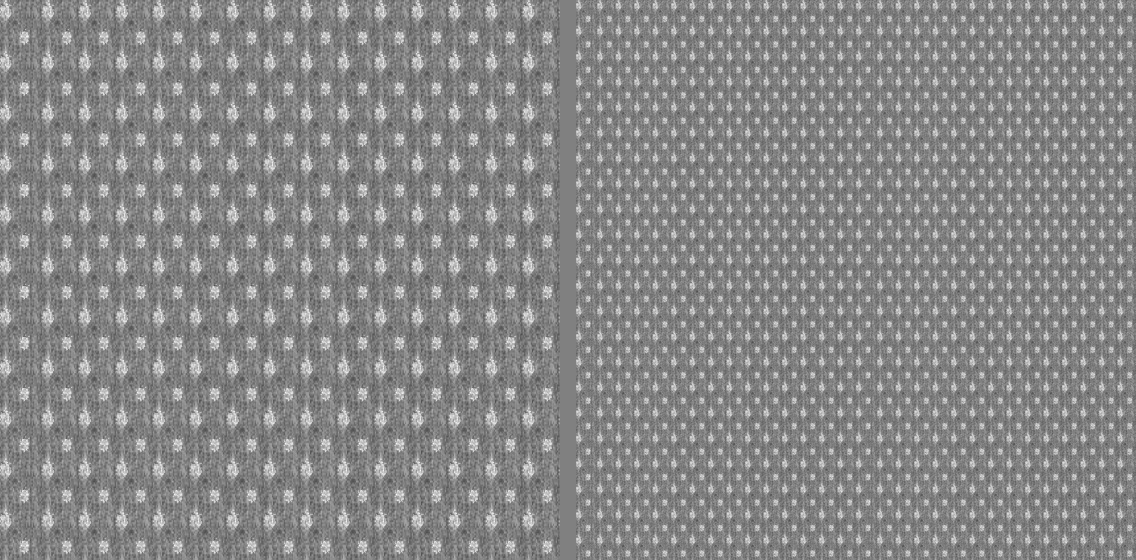
Left, the tile; right, the same tile 2 across and 2 down.
Give the GLSL for this pattern, as a Shadertoy shader.

```glsl
// Grey woven cloth with staggered rows of large and small pale tufts.

const vec2 COUNT = vec2(15.0, 11.0);         // repeats across and down
const vec2 PITCH = vec2(0.066, 1.0 / 11.0);  // spacing; one column gap takes the rest
const vec2 BIG_AT = vec2(0.0859, 0.0710);
const vec2 SMALL_AT = vec2(0.1198, 0.0255);
const vec2 BIG_RADIUS = vec2(0.0094, 0.0156);
const vec2 SMALL_RADIUS = vec2(0.0081, 0.0135);
const float RAGGED = 0.55;                   // raggedness of the tuft outline
const float EDGE = 0.14;                     // softness, relative to the radius
const float TUFT_SCALE = 400.0;              // stitches per canvas width

const vec2 GRAIN_CELLS = vec2(28.0, 27.0);   // noise cells per repeat
const vec2 STREAK_CELLS = vec2(20.0, 4.0);
const vec2 SLUB_CELLS = vec2(120.0, 2.0);    // across the canvas, per row

const float CLOTH = 0.497;
const float TUFT = 0.775;
const float GRAIN = 0.22;
const float STREAK = 0.16;
const float SLUB = 0.05;
const float SPECKLE = 0.36;
const float TAIL = 0.06;

float hash(vec2 p) {
    return fract(sin(dot(p + 3.7, vec2(127.1, 311.7))) * 43758.5453);
}

// Value noise centred on zero that wraps after a whole number of cells
float noise(vec2 p, vec2 period) {
    vec2 i = floor(p), f = fract(p);
    f = f * f * (3.0 - 2.0 * f);
    vec2 a = mod(i, period), b = mod(i + 1.0, period);
    float low = mix(hash(a), hash(vec2(b.x, a.y)), f.x);
    float high = mix(hash(vec2(a.x, b.y)), hash(b), f.x);
    return mix(low, high, f.y) - 0.5;
}

// Shade along one upright thread, each thread starting at its own height
float thread(float column, float y, vec2 period) {
    column = mod(column, period.x);
    y += period.y * hash(vec2(column, 91.0));
    float i = floor(y), f = smoothstep(0.0, 1.0, fract(y));
    float a = hash(vec2(column, mod(i, period.y)));
    float b = hash(vec2(column, mod(i + 1.0, period.y)));
    return mix(a, b, f) - 0.5;
}

// Neighbouring threads blended into wrapping vertical streaks
float threads(vec2 p, vec2 period) {
    float column = floor(p.x);
    return mix(thread(column, p.y, period), thread(column + 1.0, p.y, period),
               smoothstep(0.0, 1.0, fract(p.x)));
}

// Position relative to the nearest tuft of a lattice
vec2 toTuft(vec2 uv, vec2 at) {
    vec2 q = fract(uv - at + 0.5 * PITCH);
    vec2 cell = min(floor(q / PITCH), COUNT - 1.0);
    return q - (cell + 0.5) * PITCH;
}

// Coverage of an egg-shaped tuft whose upper end frays into stitches
float tuftMask(vec2 p, vec2 radius) {
    vec2 q = p / radius;
    q.x *= 1.0 + 0.08 * q.y;
    float fray = noise(p * TUFT_SCALE + 40.0, vec2(64.0));
    float top = smoothstep(-0.2, 1.0, q.y);
    float d = length(q) - 1.0 + RAGGED * fray * (0.8 + 0.8 * top);
    return 1.0 - smoothstep(-EDGE, EDGE, d);
}

void mainImage(out vec4 fragColor, in vec2 fragCoord) {
    vec2 uv = fragCoord / iResolution.xy;
    vec2 big = toTuft(uv, BIG_AT);
    vec2 small = toTuft(uv, SMALL_AT);
    vec2 tile = big / PITCH + 0.5;

    // Cloth: fine grain and vertical streaks per repeat, faint broad slubs
    float grain = noise(tile * GRAIN_CELLS, GRAIN_CELLS);
    float streak = threads(tile * STREAK_CELLS, STREAK_CELLS);
    float slub = threads(uv * SLUB_CELLS * vec2(1.0, COUNT.y), SLUB_CELLS);
    float shade = CLOTH + GRAIN * grain + STREAK * streak + SLUB * slub;

    // Loose thread above and below each large tuft
    float reach = 1.0 - smoothstep(0.012, 0.034, abs(big.y));
    shade += TAIL * reach * exp(-pow(big.x / 0.0016, 2.0));

    // Tufts: bright stitches, with a curled ring in the small ones
    float curl = cos(9.0 * length(small / SMALL_RADIUS + vec2(0.0, 0.2)));
    float stitches = TUFT + SPECKLE * grain
                   + 0.16 * noise((big + 0.1) * TUFT_SCALE, vec2(64.0));
    shade = mix(shade, stitches, tuftMask(big, BIG_RADIUS));
    shade = mix(shade, stitches - 0.01 + 0.04 * curl, tuftMask(small, SMALL_RADIUS));

    fragColor = vec4(vec3(clamp(shade, 0.0, 1.0)), 1.0);
}
```
